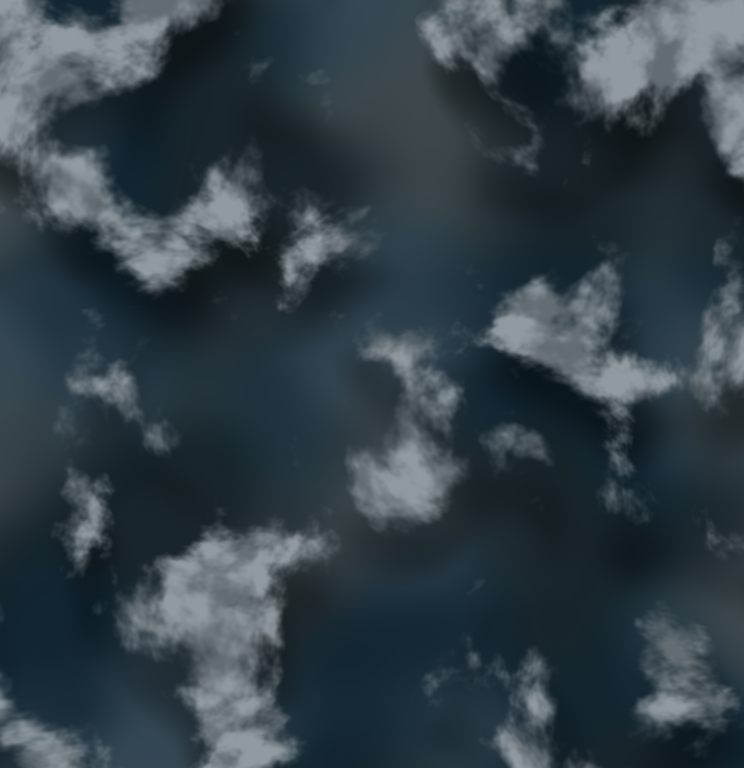
A Shadertoy shader for this texture:

```glsl
const float CLOUD_SCALE = 4.4;     // cloud cells per canvas height
const float HAZE_SCALE = 3.6;      // background cells per canvas height
const float WARP = 0.22;
const float GAIN = 0.54;
const float CLOUD_START = 0.025;
const float CLOUD_FULL = 0.195;
const vec2 SHADOW_OFFSET = vec2(-0.05, 0.28);
const float SHADOW_STRENGTH = 0.42;

const vec3 DEEP_BLUE = vec3(0.065, 0.145, 0.195);
const vec3 DEEP_GREY = vec3(0.095, 0.145, 0.165);
const vec3 HAZE_BLUE = vec3(0.200, 0.275, 0.325);
const vec3 HAZE_GREY = vec3(0.245, 0.290, 0.305);
const vec3 CLOUD_DIM = vec3(0.390, 0.425, 0.450);
const vec3 CLOUD_LIT = vec3(0.570, 0.605, 0.630);

float hash(vec2 cell) {
    vec3 h = fract(cell.xyx * 0.1031);
    h += dot(h, h.yzx + 33.33);
    return fract((h.x + h.y) * h.z);
}

// Contribution of one lattice corner with a random unit slope
float cornerSlope(vec2 cell, vec2 offset) {
    float angle = 6.2832 * hash(cell);
    return dot(vec2(cos(angle), sin(angle)), offset);
}

float gradientNoise(vec2 p) {
    vec2 cell = floor(p), f = fract(p);
    vec2 w = f * f * f * (f * (f * 6.0 - 15.0) + 10.0);
    vec2 e = vec2(1.0, 0.0);
    float low = mix(cornerSlope(cell, f), cornerSlope(cell + e, f - e), w.x);
    float high = mix(cornerSlope(cell + e.yx, f - e.yx), cornerSlope(cell + 1.0, f - 1.0), w.x);
    return mix(low, high, w.y);
}

float fbm(vec2 p, int octaves) {
    const mat2 TURN = mat2(1.6, 1.2, -1.2, 1.6);
    float sum = 0.0, amplitude = 0.5;
    for (int i = 0; i < octaves; i++) {
        sum += amplitude * gradientNoise(p);
        p = TURN * p + 17.3;
        amplitude *= GAIN;
    }
    return sum;
}

// Smooth bluish and greyish patches
vec3 hazeColor(vec2 uv) {
    vec2 p = uv * HAZE_SCALE + 41.7;
    float glow = gradientNoise(p) + 0.3 * gradientNoise(p * 2.1 + 9.4);
    float greyness = smoothstep(-0.3, 0.3, gradientNoise(p * 1.2 + 63.1));
    vec3 deep = mix(DEEP_BLUE, DEEP_GREY, greyness);
    vec3 haze = mix(HAZE_BLUE, HAZE_GREY, greyness);
    return mix(deep, haze, smoothstep(-0.3, 0.5, glow));
}

void mainImage(out vec4 fragColor, in vec2 fragCoord) {
    vec2 uv = fragCoord / iResolution.y;
    vec2 p = uv * CLOUD_SCALE + 5.3;
    p += WARP * vec2(gradientNoise(p + 31.0), gradientNoise(p + 77.0));

    // Cloud cover with ragged, translucent rims
    float density = fbm(p, 6);
    float cover = smoothstep(CLOUD_START, CLOUD_FULL, density);

    // Soft shade below the clouds
    float shade = smoothstep(-0.08, 0.24, fbm(p + SHADOW_OFFSET, 2));
    vec3 color = hazeColor(uv) * (1.0 - SHADOW_STRENGTH * shade);

    // Mottled light inside the clouds
    float mottle = fbm(p * 3.5 + 12.6, 4);
    float light = smoothstep(-0.2, 0.2, mottle + 0.6 * (density - 0.12));
    vec3 cloud = mix(CLOUD_DIM, CLOUD_LIT, light);

    fragColor = vec4(mix(color, cloud, cover), 1.0);
}
```
